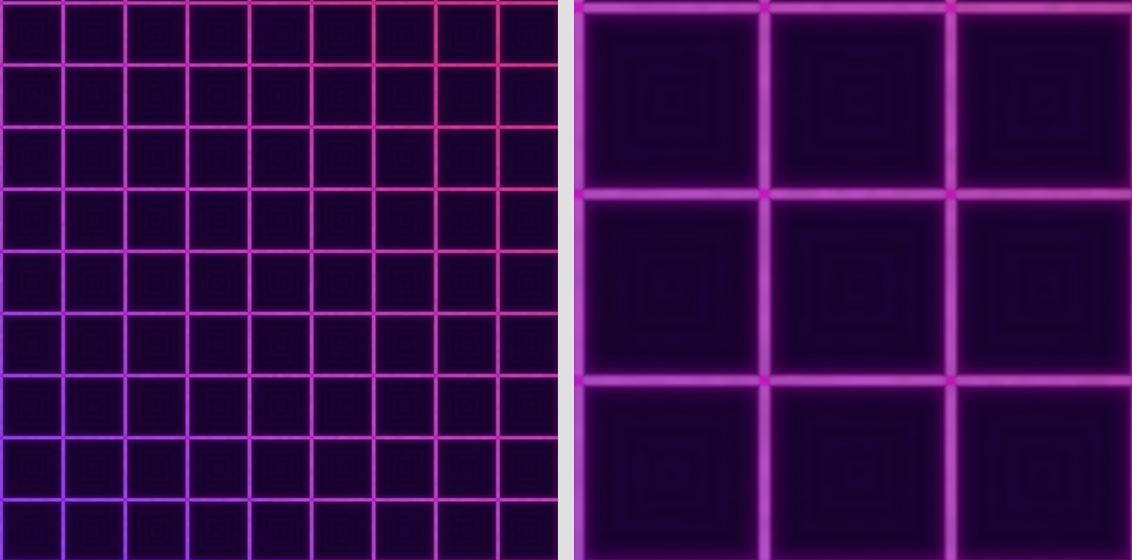
Left: the whole. Right: its middle third, enlarged.
This pattern is drawn by a Shadertoy shader. Its source:

```glsl
// Neon square grid, nine cells across and down, on a deep violet ground.
// Distances to the nearest grid lines shape a soft core and a wide halo;
// a diagonal gradient runs from blue-violet to rose, with faint mottling.

// Lengths are fractions of the canvas height.
const float PITCH = 0.1109;
const vec2 LEFT_TOP = vec2(0.0020, 0.0053);   // first lines, from the top left
const vec2 HALF_WIDTH = vec2(0.0033, 0.0030); // vertical, horizontal lines
const float CORE_SOFTNESS = 0.0020;
const float HALO_RADIUS = 0.0074;

const vec3 GROUND = vec3(0.098, 0.006, 0.188);
const vec3 VIOLET = vec3(0.52, 0.28, 0.88);
const vec3 ORCHID = vec3(0.69, 0.29, 0.73);
const vec3 ROSE = vec3(0.76, 0.24, 0.53);
const vec3 HALO_TINT = vec3(0.50, 0.00, 0.54);
const vec3 KNOT_TINT = vec3(1.08, 0.36, 1.00);

const float CELL_VARIATION = 0.05;
const float MOTTLE_SCALE = 110.0;
const float GROUND_MOTTLE = 0.08;
const float LINE_MOTTLE = 0.10;
const float RIPPLE_COUNT = 9.0;
const float RIPPLE_STRENGTH = 0.04;

float hash(vec2 p) {
    vec3 q = fract(vec3(p.xyx) * 0.1031);
    q += dot(q, q.yzx + 33.33);
    return fract((q.x + q.y) * q.z);
}

float valueNoise(vec2 p) {
    vec2 cell = floor(p);
    vec2 f = fract(p);
    f = f * f * (3.0 - 2.0 * f);
    float low = mix(hash(cell), hash(cell + vec2(1.0, 0.0)), f.x);
    float high = mix(hash(cell + vec2(0.0, 1.0)), hash(cell + 1.0), f.x);
    return mix(low, high, f.y);
}

vec3 neonGradient(float t) {
    vec3 lower = mix(VIOLET, ORCHID, smoothstep(0.0, 0.5, t));
    return mix(lower, ROSE, smoothstep(0.45, 0.95, t));
}

void mainImage(out vec4 fragColor, in vec2 fragCoord) {
    vec2 uv = fragCoord / iResolution.xy;
    vec2 p = fragCoord / iResolution.y;

    // Grid coordinates grow rightward and downward
    vec2 grid = (vec2(p.x, 1.0 - p.y) - LEFT_TOP) / PITCH;
    vec2 toLine = abs(fract(grid + 0.5) - 0.5) * PITCH;

    // Soft cores and halos of the two line families
    float softness = max(CORE_SOFTNESS, 0.75 / iResolution.y);
    vec2 core = 1.0 - smoothstep(HALF_WIDTH - softness, HALF_WIDTH + softness, toLine);
    vec2 halo = exp(-toLine * toLine / (HALO_RADIUS * HALO_RADIUS));
    float line = max(core.x, core.y);
    float knot = core.x * core.y;
    float glow = 1.0 - (1.0 - halo.x) * (1.0 - halo.y);

    // Ground: cell tone, mottling and faint square ripples
    float mottle = valueNoise(p * MOTTLE_SCALE) - 0.5;
    float edge = min(toLine.x, toLine.y) / PITCH;
    float ripple = cos(edge * RIPPLE_COUNT * 6.2832);
    float tone = 1.0 + CELL_VARIATION * (hash(floor(grid) + 17.0) - 0.5)
               + GROUND_MOTTLE * mottle + RIPPLE_STRENGTH * ripple;
    vec3 color = GROUND * tone;

    // Neon lines, with deeper colour where they cross
    vec3 neon = neonGradient(0.5 * (uv.x + uv.y));
    vec3 lineColor = neon * (1.0 + LINE_MOTTLE * mottle);
    lineColor *= mix(vec3(1.0), KNOT_TINT, knot);
    color = mix(color, neon * HALO_TINT, glow);
    color = mix(color, lineColor, line);

    fragColor = vec4(color, 1.0);
}
```
